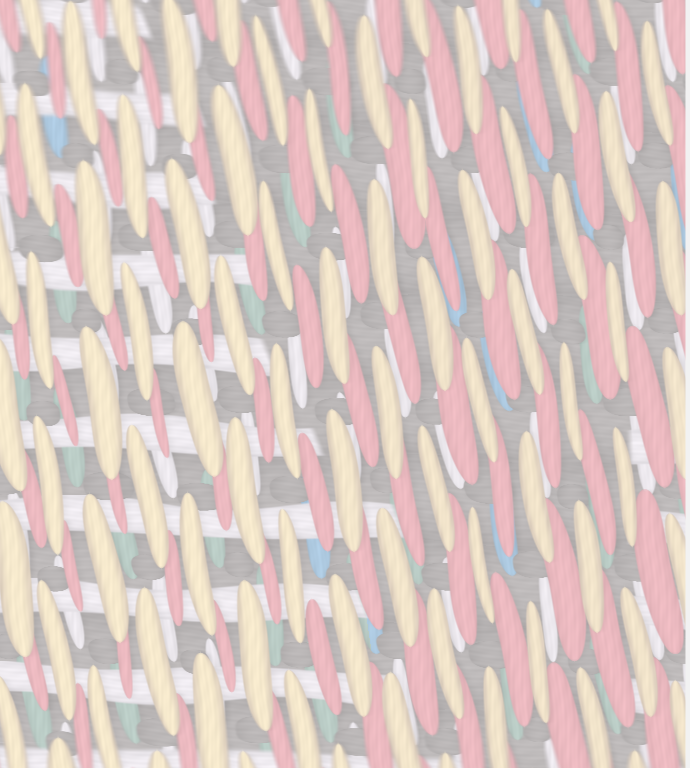
Write a WebGL 2 fragment shader that draws this texture.

```glsl
#version 300 es
precision highp float;
// Pale hand-woven cloth: staggered yellow and red warp floats over white and
// dark weft, with white, green and blue threads showing in the gaps.
// Each thread family is one repeated lens shape, varied by column and row hash.
uniform vec2 u_resolution;
out vec4 fragColor;

const float PITCH = 0.0625;   // distance between warp columns
const float FLOAT_LEN = 0.215; // vertical repeat of one warp float
const vec3 DARK = vec3(0.74, 0.725, 0.725);
const vec3 RED = vec3(0.92, 0.725, 0.75);
const vec3 YELLOW = vec3(0.955, 0.905, 0.795);
const vec3 OCHRE = vec3(0.88, 0.82, 0.76);
const vec3 WHITE = vec3(0.925, 0.91, 0.93);
const vec3 BLUE = vec3(0.68, 0.79, 0.88);
const vec3 GREEN = vec3(0.73, 0.80, 0.775);

float hash(vec2 p) {
  p = fract(p * vec2(0.1031, 0.1173) + 0.37);
  p += dot(p, p.yx + 33.33);
  return fract((p.x + p.y) * p.x * 17.3);
}

// Layered sines stretched along a thread; x runs across it.
float fibres(vec2 p, float id) {
  float bend = sin(p.y * 41.0 + id * 20.0) * 1.3;
  float a = sin(p.x * 620.0 + bend + id * 9.0);
  float b = sin(p.x * 1130.0 - p.y * 90.0 + bend * 2.0);
  float c = sin(p.x * 310.0 + p.y * 170.0 + id * 31.0);
  return (a + b * 0.7 + c * 0.6) / 2.3;
}

float cover(float dist, float soft) {
  return 1.0 - smoothstep(-soft, soft, dist);
}

// Nearest warp float: x coverage, y position across, z random id, w shadow.
vec4 warpFloat(vec2 p, float shift, float phase, float halfWidth, float len, float soft, float seed) {
  vec4 best = vec4(0.0);
  float lean = 0.045 * (p.y - 0.8);
  float column = floor((p.x - lean - shift) / PITCH + 0.5);
  for (int i = -1; i <= 1; i++) {
    float c = column + float(i);
    float v = p.y / FLOAT_LEN + 0.04 + phase + 0.5 * mod(c, 2.0);
    v += 0.05 * sin(c * 2.3 + seed);
    float row = floor(v);
    float f = fract(v) - 0.5;
    float id = hash(vec2(c + seed, row * 3.0 + seed * 7.0));
    float t = abs(f) * 2.0 / (len * (0.88 + 0.14 * id));
    float w = halfWidth * (0.72 + 0.56 * id) * sqrt(max(1.0 - t * t * t, 0.0));
    float x = shift + c * PITCH + lean + 0.028 * f + (id - 0.5) * 0.016;
    x += 0.004 * sin(p.y * 23.0 + c * 2.1 + seed);
    float dx = p.x - x;
    float inside = cover(t - 1.0, 0.04);
    float m = cover(abs(dx) - w, soft) * inside;
    float shadow = cover(abs(dx - 0.003) - w, 0.009) * inside;
    if (m > best.x) best.xyz = vec3(m, dx / max(w, 0.002), id);
    best.w = max(best.w, shadow);
  }
  return best;
}

// Rounded shading with fibre streaks.
vec3 yarn(vec3 color, float across, float grain) {
  float edge = clamp(across * across, 0.0, 1.0);
  return color * (1.015 - 0.06 * edge + 0.025 * grain);
}

vec3 layFloat(vec3 base, vec4 thread, vec3 color, vec2 p) {
  vec3 lit = yarn(color, thread.y, fibres(p, thread.z));
  return mix(base * (1.0 - 0.06 * thread.w), lit, thread.x);
}

// Weft band: x distance from its centre, y its row number.
vec2 weft(vec2 p, float phase) {
  float y = p.y - 0.025 * p.x + 0.005 * sin(p.x * 17.0 + floor(p.y * 9.3));
  float v = y / (FLOAT_LEN * 0.5) - phase;
  float row = floor(v + 0.5);
  return vec2((v - row) * FLOAT_LEN * 0.5, row);
}

vec3 gapColor(float id, float right) {
  vec3 color = mix(WHITE, GREEN, step(0.62, id));
  return mix(color, BLUE, step(mix(0.92, 0.82, right), id));
}

void main() {
  vec2 p = gl_FragCoord.xy / u_resolution.y;
  p.y = 1.0 - p.y;
  float right = smoothstep(0.25, 0.6, p.x - 0.15 * (p.y - 0.5));
  float blur = smoothstep(0.55, 0.0, p.y + p.x * 0.35) + smoothstep(0.9, 1.05, p.y);
  float soft = 0.0016 + 0.0045 * blur;

  // Dark ground weft
  vec2 ground = weft(p, 0.92);
  vec3 color = yarn(DARK, ground.x / 0.05, fibres(p.yx, ground.y * 0.17));

  // Threads seen in the gaps
  vec4 gap = warpFloat(p, 0.032, 0.27, 0.0125, 0.62, soft, 5.0);
  color = layFloat(color, gap, gapColor(gap.z, right), p);

  // White weft, ending along a ragged diagonal and returning at lower right
  vec2 band = weft(p, 0.23);
  float end = 0.2 + 0.4 * p.y + 0.1 * (hash(vec2(band.y, 8.0)) - 0.5);
  float reach = max(cover(p.x - end, 0.006), cover(0.82 - p.x, 0.006) * step(0.55, p.y));
  float bandWidth = 0.021 + 0.003 * sin(p.x * 19.0 + band.y * 2.0);
  float white = cover(abs(band.x) - bandWidth, soft) * reach;
  color = mix(color, yarn(WHITE * 1.01, band.x / bandWidth, fibres(p.yx, band.y * 0.3)), white);

  // Short dark ties between yellow floats
  vec4 tie = warpFloat(p, 0.013, 0.5, 0.026, 0.17, soft, 2.0);
  color = layFloat(color, tie, DARK * 0.98, p.yx);

  // Red floats grow wider and longer to the right, yellow ones narrow
  vec4 red = warpFloat(p, 0.041, 0.5, mix(0.0105, 0.018, right), mix(0.62, 1.0, right), soft, 11.0);
  color = layFloat(color, red, RED, p);
  vec4 yellow = warpFloat(p, 0.013, 0.0, mix(0.0165, 0.0125, right), mix(0.93, 0.8, right), soft, 17.0);
  float dull = 0.75 * smoothstep(0.35, 1.0, abs(yellow.y)) + 0.25 * right;
  color = layFloat(color, yellow, mix(YELLOW, OCHRE, clamp(dull, 0.0, 0.8)), p);

  // Pale margin at the right edge
  float margin = smoothstep(0.891, 0.894, p.x);
  fragColor = vec4(mix(color, vec3(0.95), margin), 1.0);
}
```
